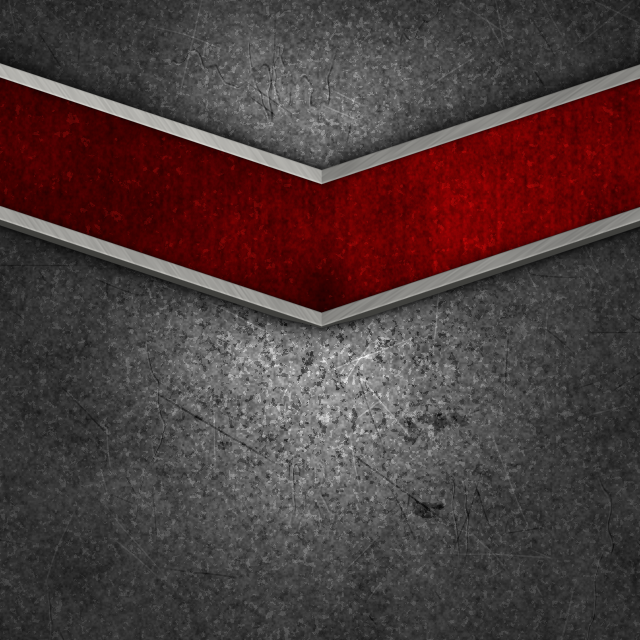
Reproduce this background procedurally as a three.js fragment shader.

```glsl
varying vec2 vUv;

const float SOFT = 0.0012;
const float APEX_X = 0.5026;
const float SLOPE = 0.332;

float hash(vec2 p) {
  vec3 q = fract(vec3(p.xyx) * 0.1031);
  q += dot(q, q.yzx + 33.33);
  return fract((q.x + q.y) * q.z);
}

float noise(vec2 p) {
  vec2 i = floor(p), f = fract(p);
  f = f * f * (3.0 - 2.0 * f);
  return mix(mix(hash(i), hash(i + vec2(1.0, 0.0)), f.x),
             mix(hash(i + vec2(0.0, 1.0)), hash(i + vec2(1.0)), f.x), f.y);
}

float fbm(vec2 p) {
  float sum = 0.0, amp = 0.5;
  for (int i = 0; i < 5; i++) {
    sum += amp * noise(p);
    p = mat2(1.6, 1.2, -1.2, 1.6) * p + 17.3;
    amp *= 0.5;
  }
  return sum / 0.97;
}

vec2 rotate(vec2 p, float angle) {
  float c = cos(angle), s = sin(angle);
  return vec2(c * p.x - s * p.y, s * p.x + c * p.y);
}

float band(float v, float lo, float hi) {
  return smoothstep(lo - SOFT, lo + SOFT, v) * (1.0 - smoothstep(hi - SOFT, hi + SOFT, v));
}

float glow(vec2 p, vec2 center, vec2 size) {
  vec2 d = (p - center) / size;
  return exp(-dot(d, d));
}

// Thin line that fades toward both ends
float scratch(vec2 p, vec2 center, float angle, float halfLen, float width) {
  vec2 q = rotate(p - center, -angle);
  float taper = 1.0 - smoothstep(0.4 * halfLen, halfLen, abs(q.x));
  return taper * (1.0 - smoothstep(0.3 * width, width, abs(q.y)));
}

// Signed sum of scattered light and dark scratches
float scratches(vec2 p, float seed) {
  vec2 bent = p + 0.008 * (vec2(noise(p * 14.0), noise(p * 14.0 + 40.0)) - 0.5);
  float sum = 0.0;
  for (int i = 0; i < 140; i++) {
    vec2 id = vec2(float(i) * 1.7, seed);
    vec2 center = vec2(hash(id), hash(id + 31.0));
    float tone = hash(id + 57.0) > 0.4 ? 1.0 : -1.0;
    float halfLen = mix(0.012, 0.11, pow(hash(id + 73.0), 2.5));
    sum += tone * scratch(bent, center, hash(id + 91.0) * 3.14, halfLen, 0.0018);
  }
  return sum;
}

float crack(vec2 p, vec2 scale, float width) {
  float ridge = abs(fbm(p * scale) - 0.5);
  float broken = smoothstep(0.5, 0.65, noise(p * 6.0 + scale));
  return broken * (1.0 - smoothstep(0.0, width, ridge));
}

vec3 concrete(vec2 p) {
  float center = glow(p, vec2(0.51, 0.43), vec2(0.28, 0.28));
  float light = 0.17 + 0.36 * center + 0.21 * glow(p, vec2(0.51, 0.84), vec2(0.28, 0.15));
  float grain = noise(p * 310.0) - 0.5;
  float detail = 1.0 + 0.5 * (fbm(p * 9.0) - 0.5) + 0.6 * (fbm(p * 110.0 + 9.0) - 0.5) + 0.34 * grain;
  // Pits and worn patches
  float pits = smoothstep(0.6, 0.67, fbm(p * 150.0 + 3.0)) * (0.2 + 0.8 * center);
  float worn = glow(p, vec2(0.69, 0.335), vec2(0.09, 0.025)) + glow(p, vec2(0.67, 0.205), vec2(0.035, 0.02));
  float patches = smoothstep(0.42, 0.52, fbm(p * 45.0) * worn * 1.25);
  float flecks = smoothstep(0.61, 0.7, fbm(p * 170.0 + 60.0));
  detail -= 0.45 * pits + 0.42 * patches - 0.36 * flecks;
  // Cracks and scratches
  vec2 stretch = vec2(6.0, 2.8);
  detail -= 0.34 * crack(p, stretch, 0.006) - 0.25 * crack(p + 0.002, stretch, 0.006);
  detail += 0.28 * scratches(p, 4.0);
  detail -= 0.35 * scratch(p, vec2(0.33, 0.335), -0.53, 0.15, 0.0022);
  detail -= 0.35 * scratch(p, vec2(0.62, 0.24), -0.62, 0.13, 0.0022);
  return vec3(light * max(detail, 0.15));
}

vec3 redPanel(vec2 p) {
  float light = 0.23 + 0.23 * glow(p, vec2(0.76, 0.71), vec2(0.32, 0.27));
  light += 0.07 * glow(p, vec2(0.4, 0.62), vec2(0.14, 0.1)) + 0.05 * glow(p, vec2(0.03, 0.78), vec2(0.15, 0.1));
  light *= 1.0 - 0.45 * glow(p, vec2(0.505, 0.54), vec2(0.04, 0.06));
  float streaks = noise(p * vec2(190.0, 6.0)) - 0.5;
  float detail = 1.0 + 0.2 * streaks + 0.45 * (fbm(p * 16.0 + 5.0) - 0.5);
  detail += 0.6 * (fbm(p * vec2(190.0, 130.0)) - 0.5) + 0.25 * (noise(p * 290.0) - 0.5);
  float specks = smoothstep(0.66, 0.78, fbm(p * 110.0 + 20.0));
  return vec3(1.0, 0.015, 0.02) * light * detail + vec3(0.13, 0.02, 0.015) * specks;
}

// Brushed metal; across runs from 0 at the upper edge to 1 at the lower
vec3 steel(vec2 p, float across, float leftTone, float rightTone) {
  float side = smoothstep(-SOFT, SOFT, p.x - APEX_X);
  float leftBrush = noise(rotate(p, 0.95) * vec2(22.0, 420.0));
  float rightBrush = noise(rotate(p, -0.6) * vec2(22.0, 420.0));
  float tone = mix(leftTone, rightTone, side) + 0.08 * (mix(leftBrush, rightBrush, side) - 0.5);
  tone += 0.05 * (noise(vec2(p.x * 13.0, 2.0)) - 0.5);
  tone += 0.1 * smoothstep(0.8, 0.95, across) - 0.08 * (1.0 - smoothstep(0.0, 0.12, across));
  return tone * vec3(1.0, 0.995, 0.97);
}

void main() {
  vec2 p = vUv;
  float arm = abs(p.x - APEX_X);
  float v = 1.0 - p.y + SLOPE * arm;
  float lipEnd = 0.513 + 0.006 * smoothstep(0.0, 0.08, arm);

  // Wall with the shadow cast on both sides of the chevron
  float above = max(0.2656 - v, 0.0), below = max(v - lipEnd, 0.0);
  float shadow = v < 0.39 ? 0.65 * exp(-above / 0.02) : 0.7 * exp(-below / 0.014);
  vec3 color = concrete(p) * (1.0 - shadow);

  // Red panel, darker beside its frame
  float inset = min(v - 0.2878, 0.4885 - v);
  vec3 panel = redPanel(p) * (1.0 - 0.4 * exp(-max(inset, 0.0) / 0.006));
  color = mix(color, panel, band(v, 0.2878, 0.4885));

  // Steel frame and its dark lower lip
  color = mix(color, steel(p, (v - 0.2656) / 0.0222, 0.68, 0.52), band(v, 0.2656, 0.2878));
  color = mix(color, vec3(0.25, 0.25, 0.24), band(v, 0.5095, lipEnd));
  color = mix(color, steel(p, (v - 0.4885) / 0.0215, 0.6, 0.53), band(v, 0.4885, 0.51));

  gl_FragColor = vec4(color, 1.0);
}
```
